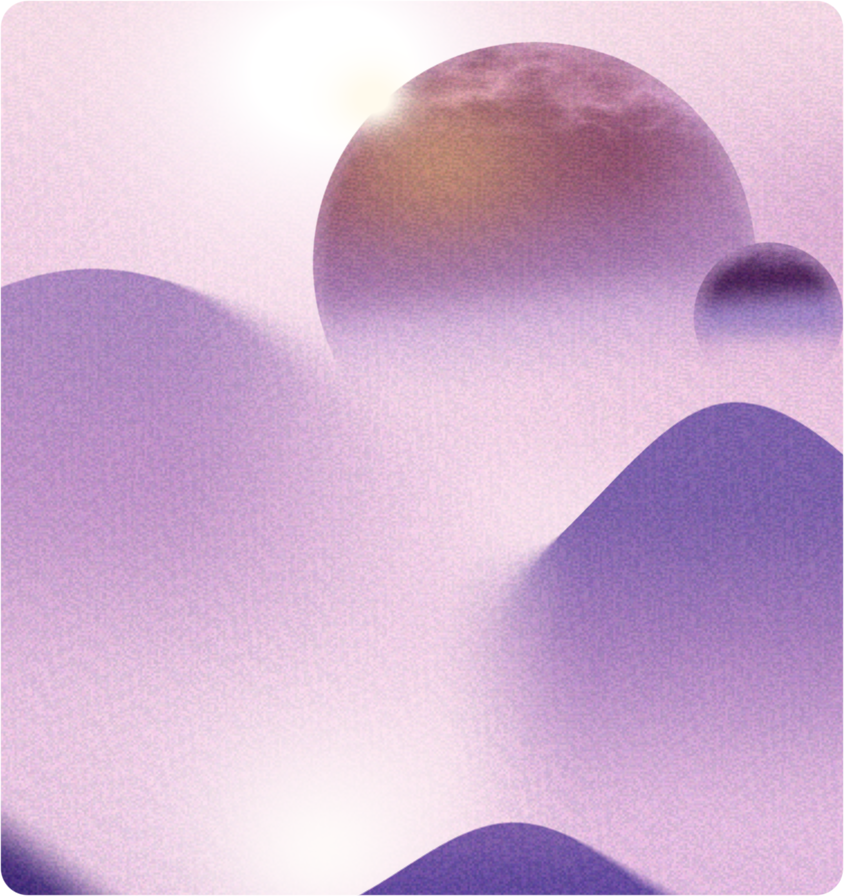
This background is drawn by a Shadertoy shader. Its source:

```glsl
// Hazy pastel landscape: a low sun behind a large planet, a small moon and
// soft hills that dissolve into mist, finished with film grain.
// Planets are discs with vertical ramps; hills are bell curves of varying softness.

float hash(vec2 p) {
    return fract(sin(dot(p, vec2(127.1, 311.7))) * 43758.545);
}

float noise(vec2 p) {
    vec2 i = floor(p), f = fract(p);
    f = f * f * (3.0 - 2.0 * f);
    return mix(mix(hash(i), hash(i + vec2(1, 0)), f.x),
               mix(hash(i + vec2(0, 1)), hash(i + vec2(1, 1)), f.x), f.y);
}

// Ridged fractal noise for rocky relief
float ridges(vec2 p) {
    float sum = 0.0, amp = 0.5;
    for (int i = 0; i < 5; i++) {
        sum += amp * (1.0 - abs(2.0 * noise(p) - 1.0));
        p = mat2(1.6, 1.2, -1.2, 1.6) * p + 3.7;
        amp *= 0.5;
    }
    return sum;
}

float glow(vec2 p, vec2 center, vec2 size) {
    vec2 d = (p - center) / size;
    return exp(-dot(d, d));
}

// Coverage below an edge: 1 inside (d < 0), 0 outside
float cover(float d, float soft) {
    return 1.0 - smoothstep(-soft, soft, d);
}

float bell(float x, float width) {
    return exp(-x * x / (width * width));
}

void mainImage(out vec4 fragColor, in vec2 fragCoord) {
    float aspect = 0.941;
    vec2 p = fragCoord / iResolution.xy * vec2(aspect, 1.0);
    float px = 1.0 / iResolution.y;

    // Sky and mist
    vec3 mist = vec3(0.99, 0.93, 0.95);
    vec3 sky = mix(vec3(0.92, 0.78, 0.88), vec3(0.85, 0.67, 0.82),
                   glow(p, vec2(0.97, 0.78), vec2(0.22, 0.17)));
    sky = mix(sky, vec3(0.96, 0.86, 0.90), 0.8 * smoothstep(0.72, 1.0, p.y));
    sky = mix(sky, mist, 0.75 * glow(p, vec2(0.59, 0.41), vec2(0.20, 0.09)));
    sky = mix(sky, mist, 0.75 * glow(p, vec2(0.36, 0.80), vec2(0.28, 0.26)));
    sky = mix(sky, vec3(1.0), min(1.0, 1.35 * glow(p, vec2(0.37, 0.92), vec2(0.16, 0.13))));
    vec3 col = sky;

    // Large planet: maroon cap, golden sunlit flank, lavender fading to mist
    vec2 q = p - vec2(0.596, 0.706);
    float r = length(q);
    float h = p.y - 0.10 * q.x;
    vec3 body = mix(vec3(0.78, 0.64, 0.83), vec3(0.63, 0.45, 0.66), smoothstep(0.63, 0.72, h));
    body = mix(body, vec3(0.55, 0.31, 0.44), smoothstep(0.70, 0.82, h));
    body = mix(body, vec3(0.77, 0.57, 0.46), 0.85 * glow(p, vec2(0.49, 0.82), vec2(0.12, 0.09)));
    body = mix(body, vec3(0.72, 0.55, 0.75), 0.75 * smoothstep(0.10, 0.26, q.x + 0.15 * q.y));
    float relief = ridges(q * vec2(16.0, 30.0) + 5.0) - 0.55;
    float cap = smoothstep(0.145, 0.20, q.y + 0.05 * relief) * smoothstep(-0.17, -0.07, q.x);
    body += cap * (vec3(0.09, 0.10, 0.10) + 0.40 * relief);
    body = mix(body, vec3(0.83, 0.69, 0.82), 0.4 * smoothstep(0.225, 0.247, r));
    float fade = smoothstep(0.55, 0.70, h);
    col = mix(col, body, cover(r - 0.247, 1.2 * px) * fade);

    // Sun flare spilling over the limb
    col = mix(col, vec3(1.0, 0.98, 0.93),
              min(1.0, 1.2 * glow(p, vec2(0.415, 0.890), vec2(0.042, 0.036))));

    // Small moon, with a mist of its own hiding the planet behind it
    q = p - vec2(0.857, 0.646);
    r = length(q);
    vec3 moon = mix(vec3(0.88, 0.73, 0.86), vec3(0.62, 0.51, 0.76), smoothstep(-0.045, 0.005, q.y));
    moon = mix(moon, vec3(0.31, 0.15, 0.36), smoothstep(0.0, 0.045, q.y - 0.08 * q.x));
    relief = ridges(q * vec2(40.0, 70.0)) - 0.5;
    moon += smoothstep(0.045, 0.075, q.y) * (0.13 + 0.35 * relief);
    moon = mix(moon, vec3(0.76, 0.60, 0.79), 0.55 * smoothstep(0.060, 0.0835, r));
    col = mix(col, moon, cover(r - 0.0835, 1.2 * px) * smoothstep(-0.07, -0.015, q.y));

    // Left hill, losing its outline towards the right
    float edge = p.y - 0.40 - 0.30 * bell(p.x - 0.104, 0.385);
    vec3 hill = mix(vec3(0.89, 0.75, 0.87), vec3(0.74, 0.57, 0.78), smoothstep(0.18, 0.50, p.y));
    hill = mix(hill, vec3(0.67, 0.53, 0.75), smoothstep(0.45, 0.68, p.y));
    hill = mix(hill, vec3(0.92, 0.79, 0.89), smoothstep(0.16, 0.50, p.x));
    float soft = 1.5 * px + 0.09 * smoothstep(0.17, 0.50, p.x);
    col = mix(col, hill, cover(edge, soft) * (1.0 - 0.7 * smoothstep(0.40, 0.60, p.x)));

    // Bright valley mist
    col = mix(col, mist, 0.65 * glow(p, vec2(0.42, 0.12), vec2(0.30, 0.15)));
    col = mix(col, vec3(1.0, 0.99, 0.98), 0.9 * glow(p, vec2(0.36, 0.05), vec2(0.13, 0.11)));

    // Right hill, dissolving at its left foot
    float dx = p.x - 0.82;
    edge = p.y - 0.291 - 0.26 * bell(dx, dx < 0.0 ? 0.213 : 0.238);
    hill = mix(vec3(0.88, 0.73, 0.87), vec3(0.67, 0.51, 0.75), smoothstep(0.06, 0.31, p.y));
    hill = mix(hill, vec3(0.49, 0.38, 0.67), smoothstep(0.24, 0.46, p.y));
    soft = 1.5 * px + 0.07 * (1.0 - smoothstep(0.52, 0.63, p.x));
    col = mix(col, hill, cover(edge, soft) * smoothstep(0.49, 0.68, p.x + 0.05 * p.y));

    // Near hill and the dark slope in the lower left corner
    edge = p.y + 0.048 - 0.13 * bell(p.x - 0.573, 0.174);
    hill = mix(vec3(0.39, 0.29, 0.62), vec3(0.48, 0.36, 0.66), smoothstep(0.0, 0.08, p.y));
    col = mix(col, hill, cover(edge, 1.5 * px + 0.012 * smoothstep(0.62, 0.75, p.x)));
    float slope = p.x / 0.117 + p.y / 0.089;
    col = mix(col, vec3(0.27, 0.18, 0.48), 1.0 - smoothstep(0.35, 1.35, slope));

    // Film grain, weaker in the highlights
    vec2 cell = p * 400.0;
    vec3 grain = vec3(noise(cell), noise(cell + 71.3), noise(cell + 153.9)) - 0.5;
    grain = mix(vec3(grain.x), grain, 0.5);
    col += grain * 0.13 * (1.0 - smoothstep(0.75, 1.0, col.g));

    // White rounded frame
    vec2 half_size = vec2(aspect, 1.0) * 0.5;
    vec2 corner = abs(p - half_size) - half_size + 0.031;
    float frame = length(max(corner, 0.0)) - 0.030;
    col = mix(vec3(1.0), col, cover(frame, px));
    fragColor = vec4(clamp(col, 0.0, 1.0), 1.0);
}
```
